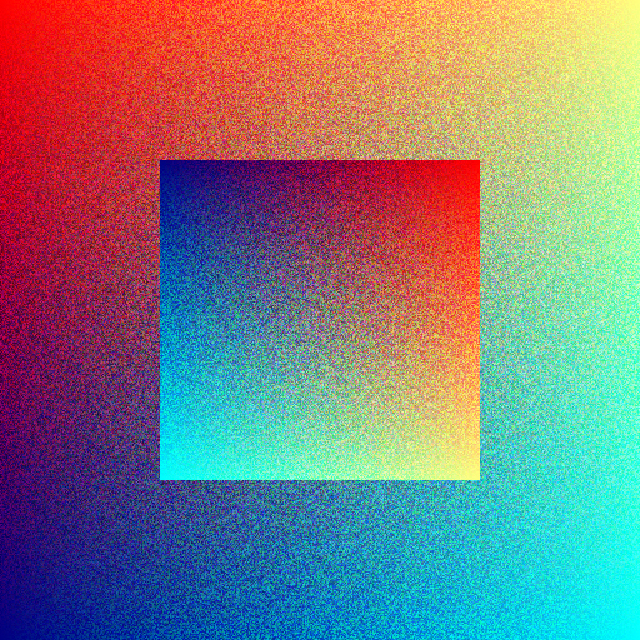
Give the GLSL for this background, as a WebGL 1 fragment shader.

```glsl
precision highp float;
// Two nested squares, each a four-corner colour blend covered in fine grain.
// Red and green follow the two axes, blue follows their difference;
// the grain is strongest mid-blend and fades out at the pure corners.

uniform vec2 u_resolution;

const vec2 INNER_CENTER = vec2(0.5);
const float INNER_HALF_SIZE = 0.25;
const float GRAIN_CELLS = 512.0;    // grain cells across the canvas
const float GRAIN_STRENGTH = 0.3;   // peak deviation of a channel
const float INNER_SEED = 37.0;

// Three independent values in 0..1 for a grid cell
vec3 hash3(vec2 cell) {
  vec3 p = fract(cell.xyx * vec3(0.1031, 0.1030, 0.0973));
  p += dot(p, p.yxz + 33.33);
  return fract((p.xxy + p.yzz) * p.zyx);
}

// Colour blend: axes.x drives red, axes.y drives green
vec3 blendColor(vec2 axes) {
  return vec3(axes, 0.5 + 0.5 * (axes.y - axes.x));
}

// Blend with grain that vanishes at the ends of each axis
vec3 grainyBlend(vec2 axes, vec2 cell) {
  axes = clamp(axes, 0.0, 1.0);
  vec2 spread = 4.0 * axes * (1.0 - axes);
  vec3 amount = vec3(spread, 0.5 * (spread.x + spread.y));
  vec3 grain = 2.0 * hash3(cell) - 1.0;
  return clamp(blendColor(axes) + GRAIN_STRENGTH * amount * grain, 0.0, 1.0);
}

void main() {
  vec2 uv = gl_FragCoord.xy / u_resolution;
  vec2 cell = floor(uv * GRAIN_CELLS);

  // Outer field: red rises upward, green rises to the right
  vec3 outer = grainyBlend(uv.yx, cell);

  // Inner square: red rises to the right, green rises downward
  vec2 local = (uv - INNER_CENTER) / (2.0 * INNER_HALF_SIZE) + 0.5;
  vec3 inner = grainyBlend(vec2(local.x, 1.0 - local.y), cell + INNER_SEED);

  // Square coverage, smoothed over one pixel
  vec2 inset = (INNER_HALF_SIZE - abs(uv - INNER_CENTER)) * u_resolution;
  float coverage = clamp(min(inset.x, inset.y) + 0.5, 0.0, 1.0);

  gl_FragColor = vec4(mix(outer, inner, coverage), 1.0);
}
```
